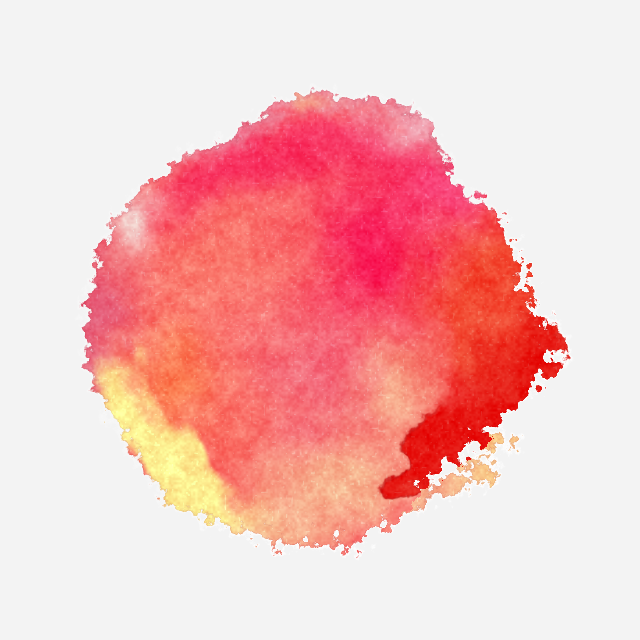
Write a Shadertoy shader that draws this background.

```glsl
#define PAPER vec3(0.951)
#define CORAL vec3(0.98, 0.42, 0.43)
#define CRIMSON vec3(0.97, 0.15, 0.36)
#define MAGENTA vec3(0.98, 0.28, 0.52)
#define SCARLET vec3(0.95, 0.28, 0.19)
#define DEEP_RED vec3(0.90, 0.08, 0.06)
#define PEACH vec3(0.97, 0.70, 0.56)
#define YELLOW vec3(0.99, 0.94, 0.57)
#define PALE_PINK vec3(0.95, 0.69, 0.74)
#define MAUVE vec3(0.90, 0.39, 0.50)
#define CENTER vec2(0.49, 0.49)
#define BASE_RADIUS 0.341

float hash(vec2 p) {
    vec3 q = fract(vec3(p.xyx) * 0.1031);
    q += dot(q, q.yzx + 33.33);
    return fract((q.x + q.y) * q.z);
}

float noise(vec2 p) {
    vec2 cell = floor(p), f = fract(p);
    f = f * f * (3.0 - 2.0 * f);
    float low = mix(hash(cell), hash(cell + vec2(1, 0)), f.x);
    float high = mix(hash(cell + vec2(0, 1)), hash(cell + vec2(1, 1)), f.x);
    return mix(low, high, f.y);
}

float fbm(vec2 p) {
    float sum = 0.0, weight = 0.5;
    for (int i = 0; i < 5; i++) {
        sum += weight * noise(p);
        p = mat2(1.6, 1.2, -1.2, 1.6) * p + 17.3;
        weight *= 0.5;
    }
    return sum;
}

// x: distance to the segment, y: position along it
vec2 segment(vec2 p, vec2 a, vec2 b) {
    vec2 pa = p - a, ba = b - a;
    float h = clamp(dot(pa, ba) / dot(ba, ba), 0.0, 1.0);
    return vec2(length(pa - ba * h), h);
}

// Swelling or dent of the outline around one direction
float bump(float angle, float at, float width, float height) {
    float d = mod(angle - at + 3.14159, 6.28318) - 3.14159;
    return height * exp(-d * d / (width * width));
}

float outline(vec2 p) {
    vec2 q = p - CENTER;
    float a = atan(q.y, q.x);
    float r = BASE_RADIUS;
    r += bump(a, 1.55, 0.26, 0.022) + bump(a, 1.14, 0.2, 0.032);
    r += bump(a, 0.77, 0.13, -0.028) + bump(a, 0.38, 0.22, -0.008);
    r += bump(a, -0.15, 0.19, 0.036) + bump(a, -0.82, 0.36, -0.042);
    r += bump(a, -2.3, 0.12, 0.014) + bump(a, 3.1, 0.45, 0.018);
    r += bump(a, 2.36, 0.06, -0.012) + bump(a, 1.98, 0.2, -0.016);
    return length(q) - r;
}

// Soft elliptical stain of pigment
void stain(inout vec3 col, vec2 p, vec2 at, vec2 size, vec3 tint, float strength) {
    vec2 q = (p - at) / size;
    col = mix(col, tint, min(1.0, strength * exp(-dot(q, q))));
}

vec3 pigment(vec2 p, vec2 w, float d) {
    vec3 col = CORAL;
    stain(col, w, vec2(0.33, 0.59), vec2(0.14, 0.12), vec3(0.98, 0.47, 0.41), 0.8);
    stain(col, w, vec2(0.50, 0.40), vec2(0.12, 0.13), vec3(0.95, 0.43, 0.51), 0.8);
    stain(col, w, vec2(0.36, 0.33), vec2(0.09, 0.11), vec3(0.98, 0.41, 0.36), 0.7);

    // Crimson arc and the paler fringe outside it
    float arc = length(w - vec2(0.50, 0.48)) - 0.295;
    float upper = smoothstep(0.59, 0.73, w.y);
    col = mix(col, CRIMSON, 0.85 * upper * exp(-arc * arc / 0.0022));
    stain(col, w, vec2(0.60, 0.61), vec2(0.10, 0.14), CRIMSON, 1.1);
    stain(col, w, vec2(0.61, 0.59), vec2(0.05, 0.05), vec3(0.98, 0.07, 0.34), 0.7);
    stain(col, w, vec2(0.71, 0.69), vec2(0.08, 0.06), MAGENTA, 1.0);
    float fringe = smoothstep(-0.045, -0.005, d) * smoothstep(0.70, 0.79, p.y);
    col = mix(col, mix(MAUVE, PALE_PINK, 0.5), 0.8 * fringe);
    stain(col, w, vec2(0.65, 0.795), vec2(0.075, 0.035), PALE_PINK, 0.9);
    stain(col, w, vec2(0.47, 0.845), vec2(0.05, 0.016), PEACH, 0.7);

    // Left rim
    stain(col, w, vec2(0.15, 0.50), vec2(0.055, 0.16), MAUVE, 0.95);
    stain(col, w, vec2(0.215, 0.665), vec2(0.03, 0.055), vec3(0.95, 0.78, 0.77), 1.1);

    // Peach and yellow pools at the foot
    stain(col, w, vec2(0.62, 0.38), vec2(0.06, 0.10), PEACH, 0.85);
    stain(col, w, vec2(0.53, 0.23), vec2(0.12, 0.07), PEACH, 1.1);
    stain(col, w, vec2(0.41, 0.17), vec2(0.09, 0.04), vec3(0.97, 0.72, 0.57), 1.0);
    stain(col, w, vec2(0.27, 0.40), vec2(0.06, 0.09), vec3(0.99, 0.54, 0.33), 0.85);
    float streak = noise(vec2(dot(p, vec2(36.0, 20.0)), dot(p, vec2(-4.0, 8.0))));
    float pool = segment(w, vec2(0.19, 0.39), vec2(0.30, 0.22)).x + 0.075 * (streak - 0.5);
    col = mix(col, YELLOW, 1.0 - smoothstep(0.02, 0.07, pool));
    stain(col, w, vec2(0.34, 0.19), vec2(0.06, 0.03), YELLOW, 0.9);

    // Scarlet flank, then the deep red flow with its dark front
    stain(col, w, vec2(0.79, 0.52), vec2(0.10, 0.125), SCARLET, 1.9);
    vec2 flow = segment(w, vec2(0.628, 0.245), vec2(0.86, 0.44));
    float front = flow.x - mix(0.032, 0.068, smoothstep(0.0, 0.45, flow.y));
    float soft = mix(0.003, 0.055, smoothstep(0.28, 0.65, flow.y));
    col = mix(col, DEEP_RED, 0.95 * (1.0 - smoothstep(-soft, soft, front)));
    float line = exp(-front * front / 0.00001) * (1.0 - smoothstep(0.25, 0.5, flow.y));
    return mix(col, vec3(0.76, 0.06, 0.06), 0.6 * line);
}

void mainImage(out vec4 fragColor, in vec2 fragCoord) {
    float side = min(iResolution.x, iResolution.y);
    vec2 p = (fragCoord - 0.5 * iResolution.xy) / side + 0.5;
    float pixel = 1.0 / side;
    vec2 warp = vec2(fbm(p * 19.0), fbm(p * 19.0 + 41.0)) - 0.48;
    vec2 w = p + 0.075 * warp;

    // Ragged silhouette, rougher at the lower right
    float rough = smoothstep(0.12, 0.42, p.x - p.y + 0.12);
    float ragged = 0.65 * fbm(p * 82.0 + 9.0) + 0.35 * fbm(p * 38.0 + 3.0) - 0.48;
    float d = outline(p) + mix(0.062, 0.105, rough) * ragged;
    float wisp = segment(p, vec2(0.61, 0.205), vec2(0.755, 0.262)).x - 0.015;
    wisp = min(wisp, segment(p, vec2(0.74, 0.32), vec2(0.797, 0.306)).x - 0.007);
    wisp += 0.085 * ragged;
    float splash = segment(p, vec2(0.855, 0.478), vec2(0.883, 0.452)).x - 0.011 + 0.06 * ragged;
    float body = min(d, splash);
    float shape = min(body, wisp);

    // Paint with cloudy density, fine paper grain and bright flecks
    vec3 col = pigment(p, w, d);
    vec3 wispTint = mix(PEACH, YELLOW, 0.5 * smoothstep(0.68, 0.77, p.x));
    col = mix(col, wispTint, smoothstep(-0.002, 0.002, body - wisp) * step(0.0, body));
    float grain = noise(p * 150.0) * 0.5 + noise(p * 290.0) * 0.5 - 0.5;
    float cloud = fbm(p * 34.0 + 70.0) - 0.48;
    float fleck = smoothstep(0.78, 0.98, noise(p * 230.0 + 5.0));
    col += vec3(0.03, 0.17, 0.15) * grain + vec3(0.02, 0.24, 0.19) * cloud;
    col += vec3(0.0, 0.10, 0.10) * fleck;
    col *= 1.0 - vec3(0.06, 0.14, 0.11) * smoothstep(-0.007, 0.0, shape);

    // Bright paper just beyond the paint
    float glow = mix(0.4, 0.9, rough) * (1.0 - smoothstep(0.0, 0.012, shape));
    vec3 page = mix(PAPER, vec3(1.0), glow);
    col = mix(page, col, 1.0 - smoothstep(-1.5 * pixel, 1.5 * pixel, shape));
    fragColor = vec4(clamp(col, 0.0, 1.0), 1.0);
}
```
